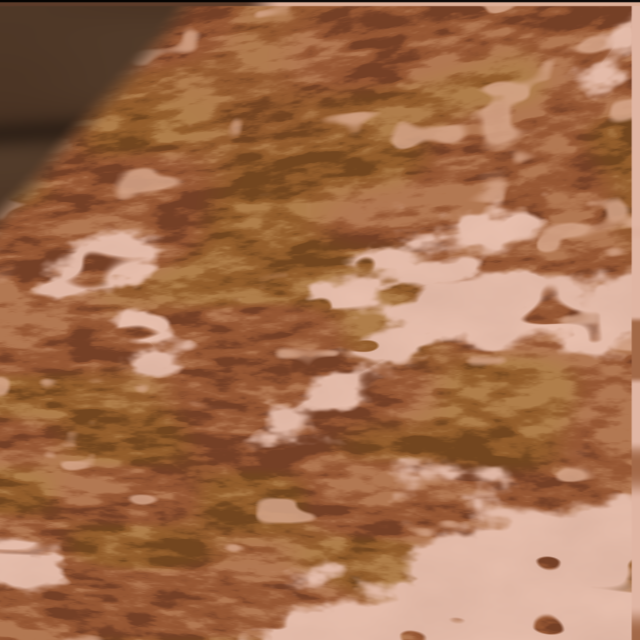
A three.js fragment shader for this texture:

```glsl
// Brown hide with fine sideways hairs, broken by ragged pale pink patches.
// Capsule distances set the main patches; stretched value noise frays them,
// tints the hairs and scatters flecks. A shadow fills the upper left corner.
varying vec2 vUv;

float hash(vec2 p) {
  vec3 q = fract(vec3(p.xyx) * 0.1031);
  q += dot(q, q.yzx + 33.33);
  return fract((q.x + q.y) * q.z);
}

float noise(vec2 p) {
  vec2 i = floor(p), f = fract(p);
  f = f * f * (3.0 - 2.0 * f);
  return mix(mix(hash(i), hash(i + vec2(1.0, 0.0)), f.x),
             mix(hash(i + vec2(0.0, 1.0)), hash(i + 1.0), f.x), f.y);
}

float fbm(vec2 p) {
  float sum = 0.0, gain = 0.53;
  for (int i = 0; i < 4; i++) {
    sum += gain * noise(p);
    p = p * 1.93 + 17.3;
    gain *= 0.5;
  }
  return sum;
}

float capsule(vec2 p, vec2 a, vec2 b, float radius) {
  vec2 ab = b - a;
  float t = clamp(dot(p - a, ab) / dot(ab, ab), 0.0, 1.0);
  return length(p - a - ab * t) - radius;
}

// Signed distance to the large bald patches, negative inside
float patches(vec2 p) {
  float d = max(p.y - 0.2, dot(p - vec2(0.43, 0.0), vec2(-0.53, 0.85)));
  d = min(d, capsule(p, vec2(0.44, 0.35), vec2(0.68, 0.48), 0.028));
  d = min(d, capsule(p, vec2(0.68, 0.51), vec2(1.0, 0.51), 0.052));
  d = min(d, capsule(p, vec2(0.58, 0.61), vec2(0.81, 0.65), 0.026));
  d = min(d, capsule(p, vec2(0.50, 0.53), vec2(0.72, 0.58), 0.018));
  d = min(d, capsule(p, vec2(0.65, 0.26), vec2(0.78, 0.26), 0.016));
  d = min(d, capsule(p, vec2(0.40, 0.13), vec2(0.50, 0.10), 0.014));
  d = min(d, capsule(p, vec2(0.09, 0.54), vec2(0.21, 0.61), 0.026));
  d = min(d, capsule(p, vec2(0.20, 0.50), vec2(0.24, 0.46), 0.030));
  d = min(d, capsule(p, vec2(0.0, 0.13), vec2(0.04, 0.11), 0.035));
  return min(d, capsule(p, vec2(0.94, 0.90), vec2(1.0, 0.98), 0.025));
}

// Hairs lean upward at the top and slightly downward at the bottom
vec3 furColor(vec2 p) {
  float coarse = fbm(p * vec2(7.0, 19.0) + 5.0);
  float fine = fbm(p * vec2(23.0, 82.0) + 41.0);
  float tone = 0.5 + 1.5 * (coarse - 0.5) + 1.5 * (fine - 0.5);
  vec3 fur = mix(vec3(0.46, 0.25, 0.15), vec3(0.59, 0.34, 0.20),
                 smoothstep(0.08, 0.46, tone));
  fur = mix(fur, vec3(0.70, 0.47, 0.32), smoothstep(0.46, 0.92, tone));
  float golden = smoothstep(0.55, 0.8, noise(p * vec2(5.0, 13.0) + 63.0));
  return fur + golden * vec3(-0.01, 0.025, -0.03);
}

void main() {
  vec2 uv = vUv;
  vec2 hair = vec2(uv.x, uv.y - uv.x * mix(-0.08, 0.15, uv.y));
  vec3 color = furColor(hair);

  // Pale flecks between the hairs
  float fleck = 0.62 * noise(hair * vec2(9.0, 25.0) + 87.0)
              + 0.38 * noise(hair * vec2(27.0, 62.0) + 29.0);
  color = mix(color, vec3(0.84, 0.65, 0.54),
              0.85 * smoothstep(0.70, 0.82, fleck));

  // Ragged bare skin with small islands of hair
  float fray = fbm(hair * vec2(13.0, 29.0) + 11.0) - 0.5;
  float bare = 1.0 - smoothstep(-0.016, 0.016, patches(uv) + 0.13 * fray);
  float island = noise(hair * vec2(14.0, 36.0) + 53.0);
  bare *= 1.0 - smoothstep(0.79, 0.88, island);
  vec3 skin = vec3(0.89, 0.73, 0.66)
            + 0.06 * (fbm(uv * vec2(9.0, 17.0) + 71.0) - 0.5);
  color = mix(color, skin, bare);

  // Soft shadow with one darker fold across it
  float edge = uv.x - 0.87 * (uv.y - 0.65)
             + 0.02 * (noise(uv * 9.0) - 0.5);
  vec3 shade = mix(vec3(0.28, 0.19, 0.13), vec3(0.33, 0.24, 0.17),
                   noise(uv * vec2(4.0, 16.0)));
  float fold = (uv.y - 0.79 - 0.06 * uv.x) / 0.022;
  shade *= 1.0 - 0.35 * exp(-fold * fold);
  color = mix(shade, color, smoothstep(-0.03, 0.035, edge));

  // Narrow strip on the right, pale rim and dark line along the top
  float stripTone = smoothstep(0.42, 0.6, noise(vec2(3.0, uv.y * 11.0)));
  stripTone = max(stripTone, smoothstep(0.78, 0.82, uv.y));
  vec3 strip = mix(vec3(0.64, 0.41, 0.28), vec3(0.88, 0.71, 0.64), stripTone);
  color = mix(color, strip, smoothstep(0.985, 0.989, uv.x));
  vec3 rim = mix(vec3(0.36, 0.23, 0.16), vec3(0.87, 0.69, 0.60),
                 smoothstep(0.38, 0.44, uv.x));
  color = mix(color, rim, smoothstep(0.989, 0.992, uv.y));
  color *= 1.0 - 0.95 * smoothstep(0.995, 0.998, uv.y);

  gl_FragColor = vec4(color, 1.0);
}
```
